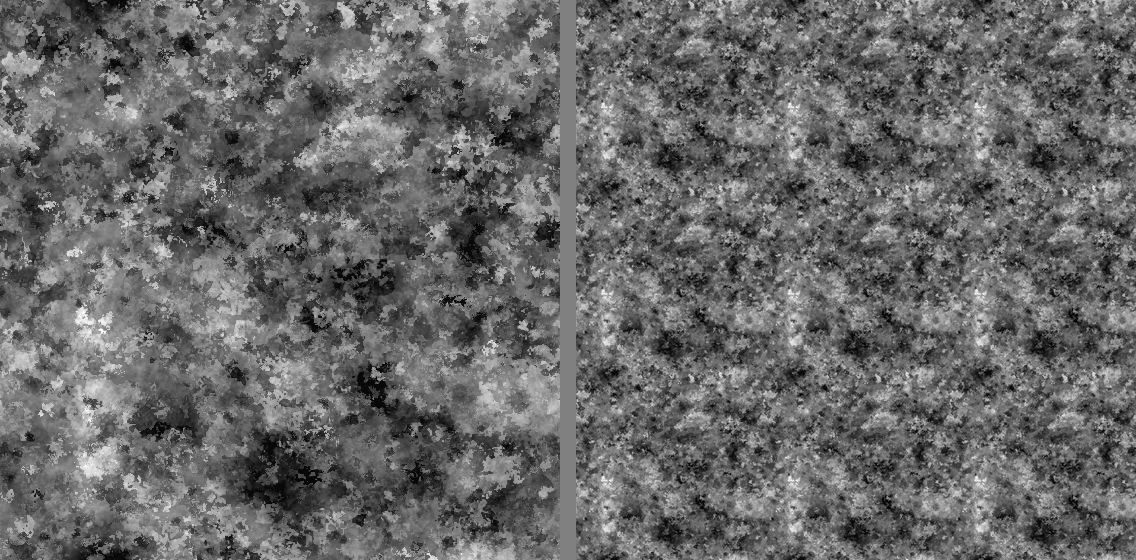
Left, the tile; right, the same tile 3 across and 3 down.
Reproduce this texture procedurally as a WebGL 2 fragment shader.

```glsl
#version 300 es
precision highp float;
precision highp int;

uniform vec2 u_resolution;
out vec4 fragColor;

// Integer hash: three values in 0..1 per lattice cell and seed
vec3 hash3(vec2 cell, int seed) {
    uvec3 v = uvec3(ivec3(ivec2(cell), seed) + 4096) * 1664525u + 1013904223u;
    v.x += v.y * v.z; v.y += v.z * v.x; v.z += v.x * v.y;
    v ^= v >> 16u;
    v.x += v.y * v.z; v.y += v.z * v.x; v.z += v.x * v.y;
    return vec3(v >> 8u) / 16777216.0;
}

// Value noise that wraps after a whole number of cells
float wrapNoise(vec2 p, float period, int seed) {
    vec2 i = floor(p), f = fract(p);
    f = f * f * (3.0 - 2.0 * f);
    vec2 lo = mod(i, period), hi = mod(i + 1.0, period);
    float bottom = mix(hash3(lo, seed).x, hash3(vec2(hi.x, lo.y), seed).x, f.x);
    float top = mix(hash3(vec2(lo.x, hi.y), seed).x, hash3(hi, seed).x, f.x);
    return mix(bottom, top, f.y);
}

float fbm(vec2 uv, float freq, int octaves, float gain, int seed) {
    float sum = 0.0, total = 0.0, weight = 1.0;
    for (int o = 0; o < octaves; o++) {
        sum += weight * wrapNoise(uv * freq, freq, seed + o);
        total += weight;
        weight *= gain;
        freq *= 2.0;
    }
    return sum / total;
}

// Paint one sheet of translucent, ragged dabs over the given tone
float paintDabs(float tone, vec2 uv, float cells, float presence, float shade, int seed) {
    int octaves = cells < 20.0 ? 4 : 3;
    float ragged = fbm(uv, cells * 3.0, octaves, 0.85, seed) - 0.5;
    vec2 p = uv * cells;
    float edge = 0.002 * cells;
    for (int y = -1; y <= 1; y++) {
        for (int x = -1; x <= 1; x++) {
            vec2 cell = floor(p) + vec2(x, y);
            vec2 id = mod(cell, cells);
            vec3 place = hash3(id, seed + 11);
            vec3 style = hash3(id, seed + 12);
            vec3 extra = hash3(id, seed + 13);
            if (extra.x > presence) continue;

            // Local frame, mostly lying along the horizontal
            float angle = (extra.y - 0.5) * 2.2;
            vec2 d = p - cell - place.xy;
            d = mat2(cos(angle), -sin(angle), sin(angle), cos(angle)) * d;
            float reach = length(d * vec2(0.8, 1.2));
            float radius = mix(0.22, 0.44, place.z);
            float roughness = mix(0.7, 2.4, style.y);
            float inside = min(radius - reach + roughness * ragged, 0.78 - reach);
            float cover = smoothstep(-edge, edge, inside);
            if (cover <= 0.0) continue;

            // Bristle streaks and mottling inside the dab
            float streak = wrapNoise(d * vec2(8.0, 60.0) * 9.0 / cells + 200.0, 1024.0, seed + 14) - 0.5;
            float dab = shade + (style.x - 0.5) * 0.74 + 0.08 * streak + 0.45 * ragged;
            tone = mix(tone, dab, cover * mix(0.3, 0.92, style.z));
        }
    }
    return tone;
}

void main() {
    vec2 uv = gl_FragCoord.xy / u_resolution;

    // Broad light and dark areas
    float shade = 0.35 + 0.75 * (fbm(uv, 6.0, 4, 0.7, 1) - 0.5);
    float tone = shade + 0.4 * (fbm(uv, 16.0, 4, 0.8, 7) - 0.5);

    // Sheets of dabs from large to small
    for (int i = 0; i < 6; i++) {
        float cells = floor(7.0 * pow(1.47, float(i)));
        tone = paintDabs(tone, uv, cells, 0.85 - 0.08 * float(i), shade, 40 + 30 * i);
    }

    // Fine grain
    tone += 0.12 * (fbm(uv, 128.0, 2, 1.0, 300) - 0.5);
    fragColor = vec4(vec3(clamp(tone, 0.03, 1.0)), 1.0);
}
```
